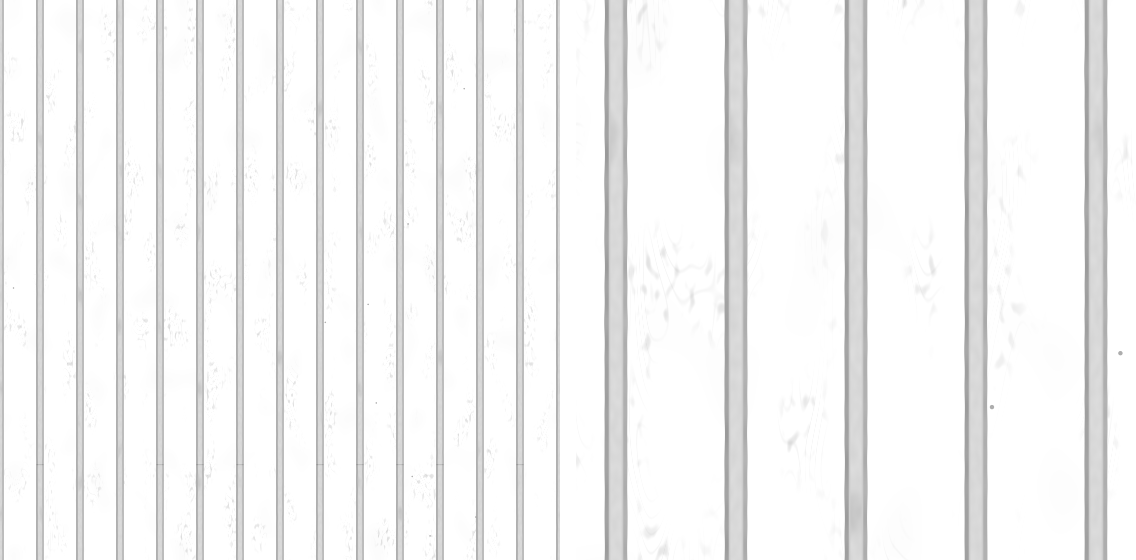
Left: the whole. Right: its middle third, enlarged.
Reproduce this texture procedurally as a WebGL 2 fragment shader.

```glsl
#version 300 es
precision highp float;
// White painted boards separated by fourteen narrow vertical grey grooves.
// Each groove is layered from distance bands; wrapping gradient noise adds
// worn edges, smudges and faint wood grain, so the tile has no seam.

uniform vec2 u_resolution;
out vec4 outColor;

const float BOARDS = 14.0;
const float WHITE = 1.0;
const float RIM_LEFT = 0.63;
const float RIM_RIGHT = 0.69;
const float BEVEL = 0.80;
const float GROOVE = 0.85;
const float JOINT_HEIGHT = 0.17;

vec2 hash2(vec2 p) {
  vec3 q = fract(p.xyx * vec3(0.1031, 0.1030, 0.0973));
  q += dot(q, q.yzx + 33.33);
  return fract((q.xx + q.yz) * q.zy);
}

float cornerSlope(vec2 cell, vec2 offset, vec2 period, float seed) {
  float angle = 6.28318 * hash2(mod(cell, period) + seed).x;
  return dot(vec2(cos(angle), sin(angle)), offset);
}

// Gradient noise, about -0.7 to 0.7, with a whole period across the canvas.
float noise(vec2 uv, vec2 period, float seed) {
  vec2 p = uv * period;
  vec2 cell = floor(p);
  vec2 f = p - cell;
  vec2 w = f * f * f * (f * (f * 6.0 - 15.0) + 10.0);
  vec2 e = vec2(1.0, 0.0);
  float low = mix(cornerSlope(cell, f, period, seed),
                  cornerSlope(cell + e, f - e, period, seed), w.x);
  float high = mix(cornerSlope(cell + e.yx, f - e.yx, period, seed),
                   cornerSlope(cell + 1.0, f - 1.0, period, seed), w.x);
  return mix(low, high, w.y);
}

// Coverage of a band reaching halfWidth from its middle.
float band(float dist, float halfWidth, float soft) {
  return 1.0 - smoothstep(halfWidth - soft, halfWidth + soft, abs(dist));
}

// Faint scratches and curved grain, gathered in scattered patches.
float boardTone(vec2 uv) {
  float patches = smoothstep(0.08, 0.45, noise(uv, vec2(28.0, 11.0), 5.0));
  float scuffs = smoothstep(0.12, 0.5, noise(uv, vec2(190.0, 90.0), 17.0));
  float rings = noise(uv, vec2(42.0, 9.0), 29.0) * 9.0;
  float grain = band(fract(rings) - 0.5, 0.06, 0.06);
  float haze = smoothstep(0.1, 0.6, noise(uv, vec2(20.0, 14.0), 41.0));
  return WHITE - patches * (0.11 * scuffs + 0.035 * grain) - 0.012 * haze;
}

// Rare small dark knots, at most one in each cell of a square grid.
float specks(vec2 uv, float count, float soft) {
  vec2 cell = floor(uv * count);
  vec2 rnd = hash2(cell + 71.0);
  vec2 center = (cell + 0.2 + 0.6 * rnd) / count;
  float present = step(0.975, hash2(cell + 113.0).x);
  return present * band(length(uv - center), 0.0013, soft);
}

// Layered groove over the board; d is the offset in board widths.
float grooveTone(float base, float d, vec2 uv, float soft) {
  float wear = noise(uv, vec2(14.0, 60.0), 53.0);
  float smudge = smoothstep(0.15, 0.6, noise(uv, vec2(56.0, 18.0), 67.0));
  float grit = noise(uv, vec2(240.0, 130.0), 83.0);
  float rim = mix(RIM_LEFT, RIM_RIGHT, step(0.0, d)) + 0.06 * wear;
  float bed = GROOVE - 0.08 * smudge + 0.025 * grit;
  float tone = mix(base, rim, band(d, 0.095 + 0.006 * wear, soft));
  tone = mix(tone, BEVEL, band(d, 0.061, soft));
  return mix(tone, bed, band(d, 0.047, soft));
}

void main() {
  vec2 uv = gl_FragCoord.xy / u_resolution;
  float pixel = 1.0 / min(u_resolution.x, u_resolution.y);
  float x = uv.x * BOARDS;
  float index = mod(round(x), BOARDS);
  float d = x - round(x);

  float tone = boardTone(uv);
  tone = mix(tone, 0.68, specks(uv, 16.0, 0.6 * pixel));
  tone = grooveTone(tone, d, uv, 0.6 * BOARDS * pixel);

  // Hairline joint across some of the grooves.
  float jointed = step(0.45, hash2(vec2(index, 7.0)).x);
  float joint = band(uv.y - JOINT_HEIGHT, 0.0006, 0.6 * pixel);
  tone -= 0.18 * jointed * joint * band(d, 0.09, 0.02);

  outColor = vec4(vec3(clamp(tone, 0.0, 1.0)), 1.0);
}
```
